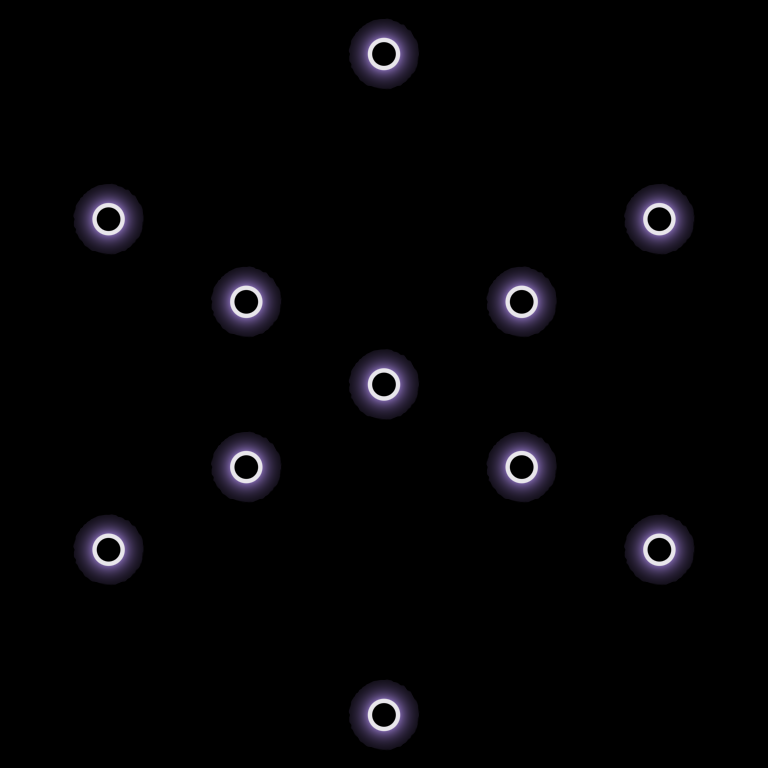
Give the GLSL for this background, as a Shadertoy shader.

```glsl
const vec2 CENTRE = vec2(0.5, 0.4994);
const vec2 STEP = vec2(0.1793, 0.1076);   // spacing along each diagonal
const float POLE = 0.4303;                // height of the top and bottom orbs
const float HOLE_RADIUS = 0.0154;
const float RING_RADIUS = 0.0211;
const float GLOW_RADIUS = 0.0455;
const float GLOW_DECAY = 72.0;
const float RAGGED_SCALE = 230.0;
const float RAGGED_DEPTH = 0.0022;
const vec3 RING_COLOUR = vec3(0.91, 0.90, 0.92);
const vec3 GLOW_COLOUR = vec3(0.460, 0.370, 0.622);

float hash(vec2 p) {
    vec3 q = fract(vec3(p.xyx) * 0.1031);
    q += dot(q, q.yzx + 33.33);
    return fract((q.x + q.y) * q.z);
}

float valueNoise(vec2 p) {
    vec2 cell = floor(p);
    vec2 f = fract(p);
    f = f * f * (3.0 - 2.0 * f);
    float low = mix(hash(cell), hash(cell + vec2(1.0, 0.0)), f.x);
    float high = mix(hash(cell + vec2(0.0, 1.0)), hash(cell + 1.0), f.x);
    return mix(low, high, f.y);
}

// Offset from the nearest orb, using the mirror symmetry of the layout
vec2 nearestOrb(vec2 p) {
    vec2 folded = abs(p);
    vec2 nearest = folded - vec2(0.0, POLE);
    for (int i = 0; i < 3; i++) {
        vec2 offset = folded - float(i) * STEP;
        if (dot(offset, offset) < dot(nearest, nearest)) nearest = offset;
    }
    return nearest * mix(vec2(-1.0), vec2(1.0), step(0.0, p));
}

void mainImage(out vec4 fragColor, in vec2 fragCoord) {
    float size = min(iResolution.x, iResolution.y);
    vec2 p = (fragCoord - 0.5 * iResolution.xy) / size + 0.5 - CENTRE;
    float edge = 0.75 / size;

    vec2 offset = nearestOrb(p);
    float radius = length(offset);

    // Violet halo with a ragged cutoff
    float ragged = valueNoise(offset * RAGGED_SCALE + 40.0) - 0.5;
    float limit = GLOW_RADIUS + RAGGED_DEPTH * ragged;
    float halo = exp(-GLOW_DECAY * max(radius - RING_RADIUS, 0.0));
    halo *= 1.0 - smoothstep(limit - edge, limit + edge, radius);
    vec3 colour = GLOW_COLOUR * halo;

    // Pale ring around a black core
    float disc = 1.0 - smoothstep(RING_RADIUS - edge, RING_RADIUS + edge, radius);
    float outside = smoothstep(HOLE_RADIUS - edge, HOLE_RADIUS + edge, radius);
    colour = mix(colour, RING_COLOUR, disc) * outside;

    fragColor = vec4(colour, 1.0);
}
```
